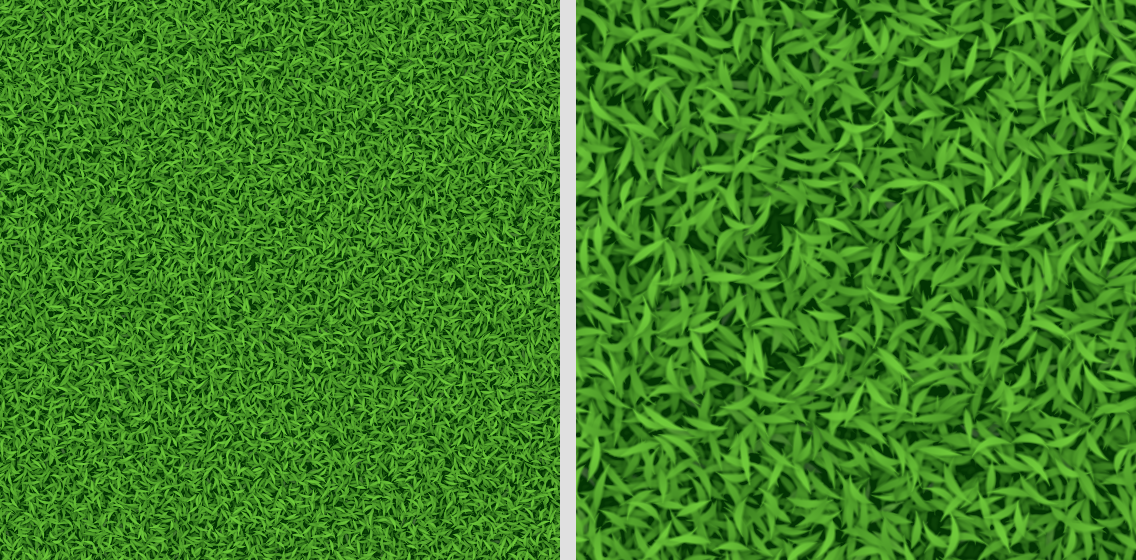
Left: the whole. Right: its middle third, enlarged.
Give the GLSL for this texture, as a Shadertoy shader.

```glsl
vec4 hash4(vec3 p) {
    vec4 q = fract(p.xyzx * vec4(0.1031, 0.1030, 0.0973, 0.1099));
    q += dot(q, q.wzxy + 33.33);
    return fract((q.xxyz + q.yzzw) * q.zywx);
}

// Signed distance to a curved, tapering blade; s runs from -1 (base) to 1 (tip)
float bladeDistance(vec2 p, float angle, float halfLength, float bend, out float s) {
    vec2 axis = vec2(cos(angle), sin(angle));
    vec2 q = vec2(dot(p, axis), dot(p, vec2(-axis.y, axis.x)));
    s = q.x / halfLength;
    float across = abs(q.y - bend * (s * s - 0.4));
    float halfWidth = 0.13 * (1.0 - s * s) * (1.0 - 0.35 * s);
    return max(across - halfWidth, (abs(s) - 1.0) * halfLength);
}

void mainImage(out vec4 fragColor, in vec2 fragCoord) {
    const float cells = 52.0;
    const int layers = 9;
    vec2 uv = fragCoord / iResolution.y;
    float edge = max(0.07, 0.7 * cells / iResolution.y);

    // x: brightness, y: greyness of the dry stems
    vec2 shade = vec2(-0.12, 0.0);

    // Blades stacked from the dark undergrowth up to the lit top
    for (int layer = 0; layer < layers; layer++) {
        float height = float(layer) / float(layers - 1);
        vec2 grid = uv * cells + hash4(vec3(float(layer), 7.0, 3.0)).xy * 40.0;
        vec2 cell = floor(grid);

        for (int j = -1; j <= 1; j++)
        for (int i = -1; i <= 1; i++) {
            vec2 id = cell + vec2(i, j);
            vec4 place = hash4(vec3(id, float(layer) * 5.0 + 1.0));
            vec4 look = hash4(vec3(id, float(layer) * 5.0 + 3.0));

            float s;
            float d = bladeDistance(grid - id - place.xy, place.z * 6.2832,
                                    mix(0.5, 0.8, place.w), 0.5 * (look.x - 0.5), s);

            // Soft shadow around the blade, then the blade itself
            shade.x -= 0.13 * smoothstep(0.2, 0.0, d);
            float tone = 0.1 + 0.85 * height + 0.35 * (look.y - 0.5) + 0.16 * s;
            float dry = step(0.96, look.z) * 0.4 * (1.0 - height);
            shade = mix(shade, vec2(tone, dry), smoothstep(edge, -edge, d));
        }
    }

    // Green ramp from deep gaps to bright tips
    float brightness = clamp(shade.x, -0.25, 1.12);
    vec3 color = mix(vec3(0.09, 0.31, 0.05), vec3(0.40, 0.74, 0.21), brightness);
    color = mix(color, vec3(0.48, 0.52, 0.44), shade.y);
    fragColor = vec4(color, 1.0);
}
```
